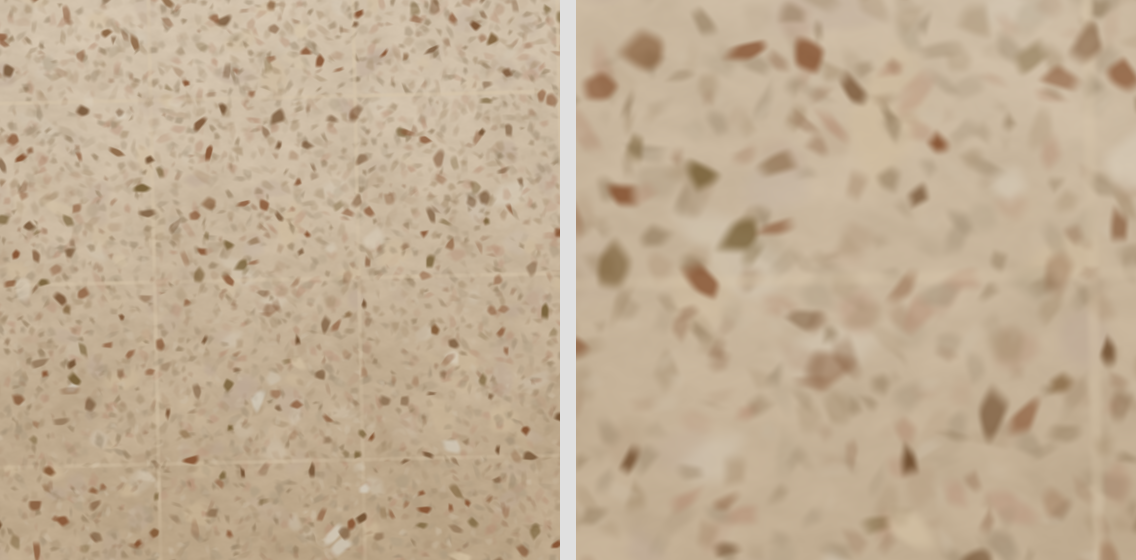
Left, the full canvas; right, a detail of the centre.
Write a WebGL 1 fragment shader that draws this texture.

```glsl
precision highp float;
uniform vec2 u_resolution;

float hash(vec2 p) {
  return fract(sin(dot(p, vec2(127.1, 311.7))) * 4375.85);
}

// Layered sines for broad, uneven staining
float stain(vec2 p) {
  float sum = 0.0;
  float amp = 0.5;
  for (int i = 0; i < 4; i++) {
    sum += amp * sin(p.x + 1.7 * sin(p.y * 0.8)) * sin(p.y + 1.3 * sin(p.x * 0.7));
    p = mat2(0.8, 0.6, -0.6, 0.8) * p * 1.9 + 2.3;
    amp *= 0.6;
  }
  return sum;
}

// Approximate distance to a randomly cut five-sided chip with worn corners
float chipDistance(vec2 p, vec2 id, float radius) {
  float sum = 0.0001;
  for (int k = 0; k < 5; k++) {
    float side = float(k);
    float angle = 1.2566 * side + 0.7 * hash(id + side * 3.1);
    float reach = radius * (0.65 + 0.5 * hash(id + side * 5.7 + 9.0));
    float ratio = max(dot(p, vec2(cos(angle), sin(angle))) / reach, 0.0);
    sum += ratio * ratio * ratio * ratio * ratio;
  }
  return (pow(sum, 0.2) - 1.0) * radius * 0.9;
}

// One layer of chips, tinted from three colours, laid over the ground
vec3 scatter(vec3 ground, vec2 p, float cells, float density, float radius,
             float blur, vec2 opacity, vec3 tintA, vec3 tintB, vec3 tintC) {
  vec2 grid = p * cells;
  float soft = blur * cells;
  for (int j = -1; j <= 1; j++) {
    for (int i = -1; i <= 1; i++) {
      vec2 cell = floor(grid) + vec2(float(i), float(j));
      vec2 id = cell + cells * 1.37;
      if (hash(id) < density) {
        vec2 jitter = vec2(hash(id + 11.3), hash(id + 23.9));
        vec2 q = grid - cell - jitter;
        float turn = 6.2832 * hash(id + 37.1);
        float c = cos(turn);
        float s = sin(turn);
        q = mat2(c, s, -s, c) * q;
        float stretch = 1.0 + 0.5 * hash(id + 41.7);
        q *= vec2(1.0 / stretch, stretch);
        float size = radius * (0.55 + 0.7 * hash(id + 53.3));
        float cover = 1.0 - smoothstep(-soft, soft, chipDistance(q, id, size));
        float pick = hash(id + 67.9);
        vec3 tint = mix(tintA, tintB, smoothstep(0.3, 0.5, pick));
        tint = mix(tint, tintC, smoothstep(0.7, 0.85, pick));
        ground = mix(ground, tint, cover * mix(opacity.x, opacity.y, hash(id + 71.1)));
      }
    }
  }
  return ground;
}

// Soft line at every whole number of t, one tile being "span" wide
float joint(float t, float span) {
  float d = abs(fract(t + 0.5) - 0.5) * span;
  return 1.0 - smoothstep(0.0005, 0.006, d);
}

void main() {
  vec2 uv = gl_FragCoord.xy / u_resolution;
  vec2 p = gl_FragCoord.xy / u_resolution.y;

  // Cement, lit from the top
  vec3 color = mix(vec3(0.735, 0.65, 0.535), vec3(0.82, 0.757, 0.67), smoothstep(-0.05, 1.0, uv.y));
  color += 0.024 * stain(p * 13.0) * vec3(0.9, 1.0, 1.15);
  color += 0.022 * stain(p * vec2(45.0, 75.0));

  // Pale blotches, then grey and pink chips, faint to strong
  color = scatter(color, p, 17.0, 0.45, 0.36, 0.007, vec2(0.15, 0.5),
    vec3(0.83, 0.75, 0.62), vec3(0.73, 0.65, 0.59), vec3(0.85, 0.82, 0.76));
  color = scatter(color, p, 31.0, 0.5, 0.31, 0.0045, vec2(0.1, 0.5),
    vec3(0.66, 0.60, 0.50), vec3(0.70, 0.60, 0.49), vec3(0.72, 0.57, 0.48));
  color = scatter(color, p, 45.0, 0.65, 0.34, 0.004, vec2(0.15, 0.65),
    vec3(0.62, 0.55, 0.45), vec3(0.66, 0.57, 0.45), vec3(0.71, 0.56, 0.46));
  color = scatter(color, p, 67.0, 0.42, 0.36, 0.0035, vec2(0.1, 0.6),
    vec3(0.55, 0.46, 0.34), vec3(0.80, 0.74, 0.65), vec3(0.62, 0.49, 0.38));

  // Worn joints, slightly skewed by the view
  float across = joint((uv.x - 0.287 + 0.022 * uv.y) / 0.365, 0.365);
  float along = joint((uv.y - 0.815 - 0.022 * uv.x) / 0.325, 0.325);
  float wear = (0.3 + 0.3 * uv.y) * (0.8 + 0.7 * stain(p * 23.0));
  color = mix(color, vec3(0.85, 0.78, 0.67), max(across, along) * clamp(wear, 0.0, 1.0));

  // Rare white shell and strong brown, rust and olive chips
  color = scatter(color, p, 15.0, 0.14, 0.22, 0.005, vec2(0.2, 0.75),
    vec3(0.86, 0.82, 0.75), vec3(0.84, 0.82, 0.77), vec3(0.86, 0.79, 0.67));
  color = scatter(color, p, 29.0, 0.33, 0.25, 0.0038, vec2(0.25, 1.0),
    vec3(0.45, 0.32, 0.20), vec3(0.53, 0.33, 0.20), vec3(0.47, 0.38, 0.22));

  gl_FragColor = vec4(color, 1.0);
}
```
